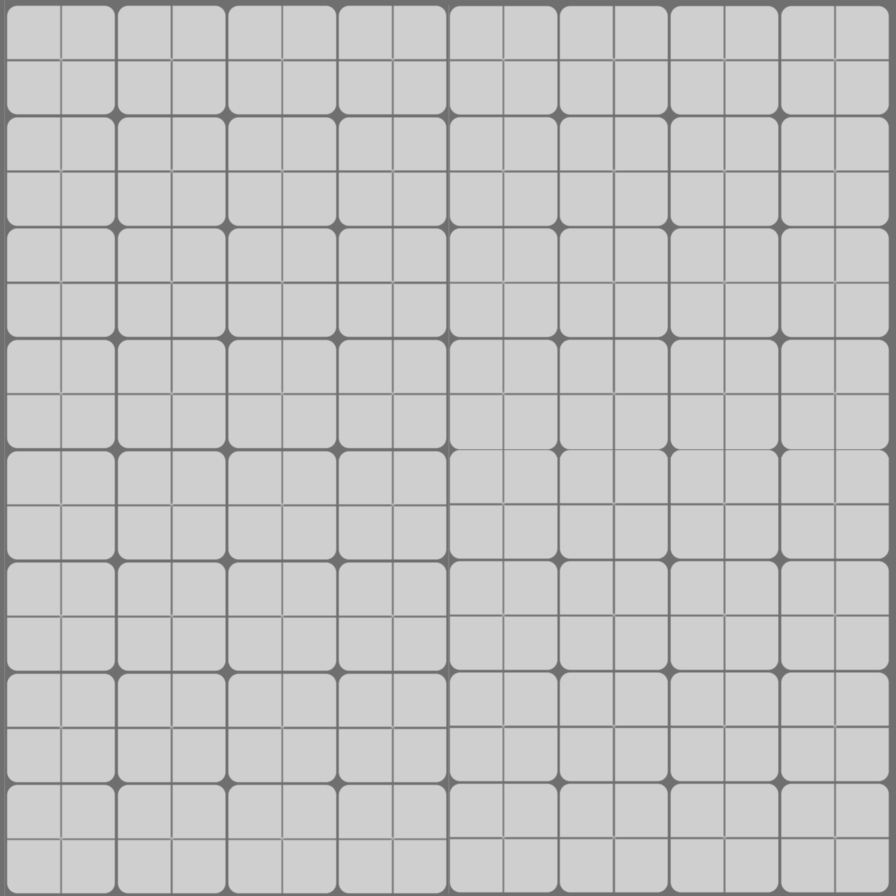
Write a three.js fragment shader that draws this pattern.

```glsl
// Pale grey square tiles in an 8 by 8 grid of rounded 2 by 2 blocks, with dark grout.
varying vec2 vUv;

float hash(vec2 p) {
  vec3 h = fract(p.xyx * vec3(0.1031, 0.1030, 0.0973));
  h += dot(h, h.yzx + 33.33);
  return fract((h.x + h.y) * h.z);
}

float roundedBox(vec2 p, vec2 halfSize, float radius) {
  vec2 q = abs(p) - halfSize + radius;
  return length(max(q, 0.0)) + min(max(q.x, q.y), 0.0) - radius;
}

// Coverage of a soft line, given the distance from its centre.
float line(float dist, float halfWidth) {
  return 1.0 - smoothstep(halfWidth - 0.0012, halfWidth + 0.0012, abs(dist));
}

void main() {
  vec2 uv = vUv;
  vec2 period = vec2(0.1234, 0.1242);
  float rightHalf = step(0.5, uv.x);

  // The lower right quarter is laid slightly higher than the rest.
  uv.y -= 0.0012 * rightHalf * step(uv.y, 0.49);

  vec2 grid = (uv - vec2(0.0065, 0.0013)) / period;
  vec2 block = floor(grid);
  vec2 local = (fract(grid) - 0.5) * period;
  vec2 joint = floor(grid + 0.5);

  // Wide joints between blocks, each a little different in width.
  vec2 gap = 0.0013 + 0.0005 * vec2(
    hash(vec2(joint.x, 3.0)),
    hash(vec2(joint.y, 11.0 + rightHalf)));
  gap.x += 0.0004 * step(abs(joint.x - 4.0), 0.1);
  gap.y *= 1.0 - 0.8 * rightHalf * step(abs(joint.y - 4.0), 0.1);
  float edge = roundedBox(local, 0.5 * period - gap, 0.0115);
  float tile = 1.0 - smoothstep(-0.0012, 0.0012, edge);

  // Plain border around the grid.
  vec2 within = step(vec2(0.0), grid) * step(grid, vec2(8.0));
  tile *= within.x * within.y;

  // Thin joints inside each block, worn pale where they cross.
  vec2 wear = vec2(
    hash(vec2(block.x, 23.0)),
    hash(vec2(block.y, 31.0 + rightHalf)));
  float upright = line(local.x, 0.0010 + 0.0003 * wear.x) * (0.82 + 0.14 * wear.x);
  float level = line(local.y, 0.0010 + 0.0003 * wear.y) * (0.84 + 0.14 * wear.y);
  vec2 fromCross = (local - vec2(0.0, 0.0008)) / 0.0018;
  float thin = max(upright, level) * (1.0 - 0.6 * exp(-dot(fromCross, fromCross)));

  vec3 color = mix(vec3(0.435), vec3(0.812), tile * (1.0 - thin));

  // Pale slits along the left border and the central seam.
  float slit = max(0.35 * line(uv.x - 0.0052, 0.0003),
                   0.45 * line(uv.x - 0.5010, 0.0003) * within.y);
  color = mix(color, vec3(0.72), slit * (1.0 - tile));

  gl_FragColor = vec4(color, 1.0);
}
```
